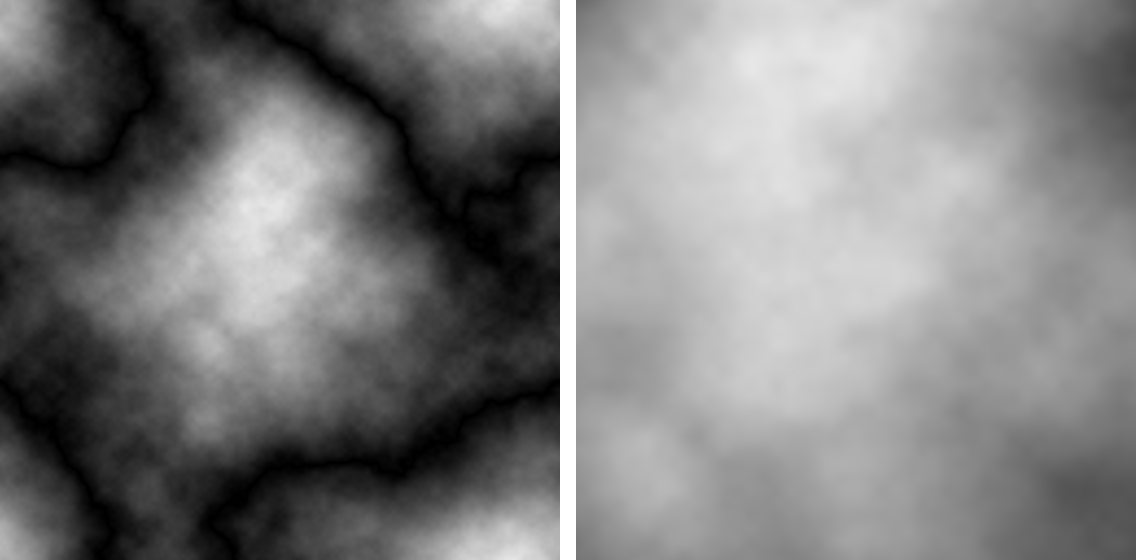
Left: the whole. Right: its middle third, enlarged.
Write a WebGL 1 fragment shader that draws this texture.

```glsl
precision highp float;
// Smoky grey clouds split by thin, dark, winding creases; tiles on both axes.
// A few broad periodic waves plus wrapped value-noise octaves give a signed
// height, whose absolute value is the brightness: creases lie where it is zero.

uniform vec2 u_resolution;

const float TAU = 6.2831853;

// Broad swell: amplitudes of whole-numbered waves across the tile
const float MEAN_HEIGHT = 0.11;
const vec2 MAIN_SWELL = vec2(0.31, 0.366);   // lifts the middle, sinks the corners
const float SIDE_LEAN = 0.116;               // shifts the cloud to the left
const float DIAGONAL_SWELL = 0.10;
const float PINCH = 0.084;                   // narrows one flank of the cloud
const float RIDGE = 0.14;                    // raises the crest above the middle
const float RIDGE_PHASE = 1.08;
const float ROW_RIPPLE = 0.08;
const float CHECKER_RIPPLE = 0.06;

// Fine cloud detail
const int OCTAVES = 5;
const float BASE_CELLS = 8.0;                // whole cells across the tile
const float BASE_AMPLITUDE = 0.135;
const float GAIN = 0.53;
const float SEED = 17.0;

const float CREASE_SOFTNESS = 0.006;

// Sine hash of a lattice point, in 0..1
float hash(vec2 p) {
  return fract(sin(dot(p, vec2(127.1, 311.7))) * 43758.5453);
}

// Random height in -1..1 at a lattice point; the half step guards the wrap
float latticeHeight(vec2 cell, float period, float seed) {
  vec2 wrapped = cell - period * floor((cell + 0.5) / period);
  return 2.0 * hash(wrapped + seed) - 1.0;
}

// Value noise repeating every `period` cells
float tiledNoise(vec2 p, float period, float seed) {
  vec2 cell = floor(p);
  vec2 f = p - cell;
  vec2 blend = f * f * (3.0 - 2.0 * f);
  float bottom = mix(latticeHeight(cell, period, seed),
                     latticeHeight(cell + vec2(1.0, 0.0), period, seed), blend.x);
  float top = mix(latticeHeight(cell + vec2(0.0, 1.0), period, seed),
                  latticeHeight(cell + vec2(1.0, 1.0), period, seed), blend.x);
  return mix(bottom, top, blend.y);
}

// Sum of octaves, each twice as fine as the last
float cloudDetail(vec2 uv) {
  float sum = 0.0;
  float cells = BASE_CELLS;
  float amplitude = BASE_AMPLITUDE;
  float seed = SEED;
  for (int i = 0; i < OCTAVES; i++) {
    sum += amplitude * tiledNoise(uv * cells, cells, seed);
    cells *= 2.0;
    amplitude *= GAIN;
    seed += 13.7;
  }
  return sum;
}

// One large lopsided cloud per tile, with its opposite around the corners
float broadSwell(vec2 uv) {
  vec2 angle = TAU * uv;
  vec2 twice = cos(2.0 * angle);
  float height = MEAN_HEIGHT - dot(MAIN_SWELL, cos(angle));
  height += SIDE_LEAN * sin(angle.x);
  height += DIAGONAL_SWELL * sin(angle.x + angle.y);
  height += PINCH * sin(angle.x) * twice.y;
  height -= RIDGE * twice.x * cos(angle.y - RIDGE_PHASE);
  height -= ROW_RIPPLE * twice.y + CHECKER_RIPPLE * twice.x * twice.y;
  return height;
}

void main() {
  vec2 uv = gl_FragCoord.xy / u_resolution;
  float height = broadSwell(uv) + cloudDetail(uv);

  // Fold about zero with a slightly rounded crease
  float grey = sqrt(height * height + CREASE_SOFTNESS * CREASE_SOFTNESS) - CREASE_SOFTNESS;

  gl_FragColor = vec4(vec3(clamp(grey, 0.0, 1.0)), 1.0);
}
```
